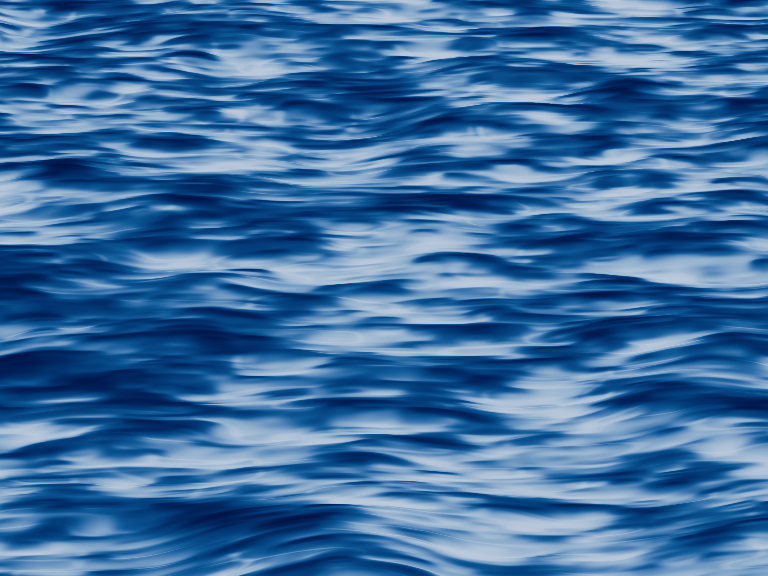
Write a Shadertoy shader that draws this texture.

```glsl
// Rippled blue water seen at a low angle: long dark wave faces, thin pale glints.
// Stretched noise layers, each gently bending the finer ones, add up to one tone,
// which is spread evenly and coloured by a ramp from navy to pale blue.

const int LAYERS = 5;
const float FORESHORTENING = 0.45;
const float STEEPNESS = 0.38;
const float BEND = 0.22;

float hash(vec2 cell) {
    return fract(sin(dot(cell, vec2(127.1, 311.7))) * 43758.5453);
}

float fade(float t) {
    return t * t * t * (t * (t * 6.0 - 15.0) + 10.0);
}

// One row of smooth noise along x, shifted at random against its neighbours
float rowNoise(float x, float row, float seed) {
    x += 17.0 * hash(vec2(row, seed + 0.5));
    float cell = floor(x);
    float left = hash(vec2(cell, row + seed * 61.0));
    float right = hash(vec2(cell + 1.0, row + seed * 61.0));
    return mix(left, right, fade(x - cell)) * 2.0 - 1.0;
}

// Signed noise made of blended rows
float streakNoise(vec2 p, float seed) {
    float row = floor(p.y);
    return mix(rowNoise(p.x, row, seed), rowNoise(p.x, row + 1.0, seed), fade(p.y - row));
}

// Waves shrink towards the top of the canvas
vec2 waterPlane(vec2 p, float centreX) {
    float size = 1.0 - FORESHORTENING * p.y;
    return vec2((p.x - centreX) / size, -log(size) / FORESHORTENING);
}

// Thin lines along the zero crossings of a stretched noise
float filaments(vec2 p, float width, float seed) {
    return 1.0 - smoothstep(0.0, width, abs(streakNoise(p, seed)));
}

// Brightness of the surface, centred on zero
float waterTone(vec2 p) {
    p.y += 0.032 * streakNoise(p * vec2(2.4, 3.0), 9.0);
    p.y += 0.010 * streakNoise(p * vec2(5.0, 9.0), 10.0);
    float amplitudes[LAYERS] = float[LAYERS](0.55, 0.74, 0.88, 0.82, 0.66);
    vec2 frequency = vec2(2.4, 15.0);
    float tone = 0.0;
    for (int i = 0; i < LAYERS; i++) {
        float seed = float(i) + 1.0;
        float tilt = 0.05 * sin(seed * 2.4);
        vec2 sheared = p + vec2(0.0, tilt * p.x);

        // Shifting by the wave itself sharpens the upper edge of dark faces
        float wave = streakNoise(sheared * frequency, seed);
        float shift = wave / frequency.y;
        wave = streakNoise((sheared + vec2(0.0, STEEPNESS * shift)) * frequency, seed);
        p.y += BEND * shift;

        // Dark faces stay smooth, bright water carries the fine ripples
        float ripple = i < 2 ? 1.0 : mix(0.6, 1.25, smoothstep(-0.8, 0.3, tone));
        tone += amplitudes[i] * ripple * wave;
        frequency *= vec2(1.58, 1.66);
    }

    // Crisp glints at two sizes, weaker on the dark faces
    float glints = filaments(p * vec2(3.2, 34.0), 0.15, 12.0);
    glints += 0.7 * filaments(p * vec2(5.5, 56.0), 0.2, 13.0);
    return tone + 0.5 * glints * smoothstep(-0.9, 0.3, tone) - 0.1;
}

// Blends towards the next colour between two levels
vec3 blendStep(vec3 below, vec3 above, float low, float high, float level) {
    return mix(below, above, clamp((level - low) / (high - low), 0.0, 1.0));
}

vec3 waterColour(float level) {
    vec3 abyss = vec3(0.00, 0.05, 0.23);
    vec3 navy = vec3(0.00, 0.10, 0.31);
    vec3 deepBlue = vec3(0.01, 0.23, 0.47);
    vec3 blue = vec3(0.05, 0.35, 0.59);
    vec3 midBlue = vec3(0.25, 0.47, 0.69);
    vec3 paleBlue = vec3(0.44, 0.60, 0.76);
    vec3 skyGlint = vec3(0.62, 0.72, 0.82);
    vec3 whiteGlint = vec3(0.74, 0.79, 0.86);

    vec3 colour = blendStep(abyss, navy, 0.0, 0.035, level);
    colour = blendStep(colour, deepBlue, 0.035, 0.135, level);
    colour = blendStep(colour, blue, 0.135, 0.31, level);
    colour = blendStep(colour, midBlue, 0.31, 0.52, level);
    colour = blendStep(colour, paleBlue, 0.52, 0.73, level);
    colour = blendStep(colour, skyGlint, 0.73, 0.93, level);
    return blendStep(colour, whiteGlint, 0.93, 1.0, level);
}

void mainImage(out vec4 fragColor, in vec2 fragCoord) {
    vec2 p = fragCoord / iResolution.y;
    float centreX = 0.5 * iResolution.x / iResolution.y;
    float tone = waterTone(waterPlane(p, centreX));

    // The logistic curve spreads the tone evenly over the ramp
    float level = 1.0 / (1.0 + exp(-2.2 * tone));
    fragColor = vec4(waterColour(level), 1.0);
}
```
